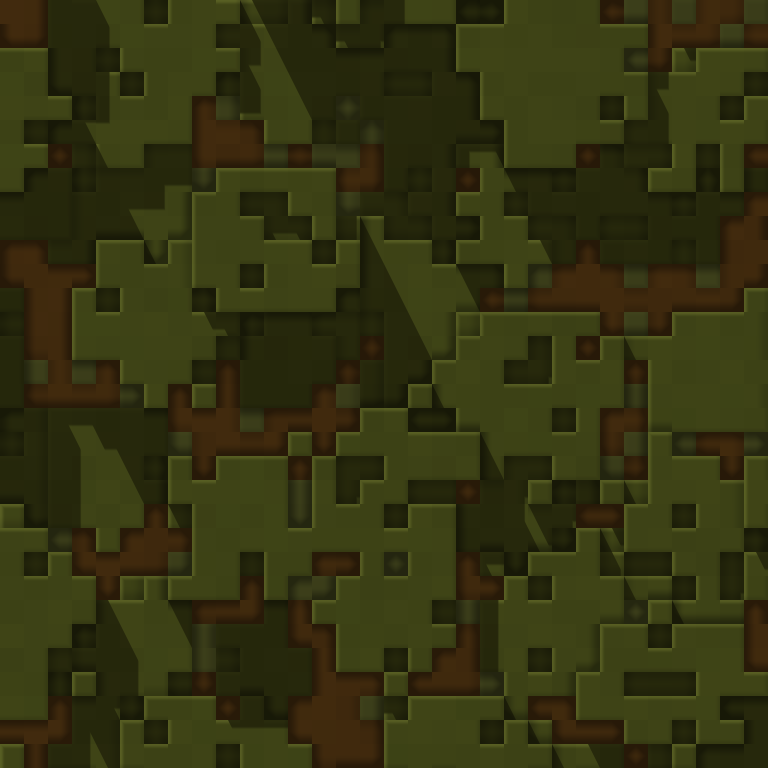
Give the GLSL for this pattern, as a WebGL 2 fragment shader.

```glsl
#version 300 es
precision highp float;
// A forest of blocks seen from above: flat, ragged tree tops over a mossy clearing.
// Every cell has a height; a grid walk towards the low sun finds the cast shadows,
// and the neighbouring heights give bright rims and darkened creases.

uniform vec2 u_resolution;
out vec4 fragColor;

vec2 hash2(vec2 p) {
    vec3 q = fract(p.xyx * vec3(0.1031, 0.1030, 0.0973));
    q += dot(q, q.yzx + 33.33);
    return fract((q.xx + q.yz) * q.zy);
}

float gradientNoise(vec2 p) {
    vec2 i = floor(p), f = fract(p);
    vec2 u = f * f * (3.0 - 2.0 * f);
    vec2 e = vec2(0.0, 1.0);
    float a = dot(hash2(i) * 2.0 - 1.0, f);
    float b = dot(hash2(i + e.yx) * 2.0 - 1.0, f - e.yx);
    float c = dot(hash2(i + e.xy) * 2.0 - 1.0, f - e.xy);
    float d = dot(hash2(i + 1.0) * 2.0 - 1.0, f - 1.0);
    return mix(mix(a, b, u.x), mix(c, d, u.x), u.y);
}

// Height of a cell: the tallest scattered tree over it, or 0 to 1 for the ground
float blockHeight(vec2 cell) {
    vec2 grain = hash2(cell + 211.0);
    vec2 grove = (cell + 0.5) / 6.0;
    float spread = 0.35 * gradientNoise(grove * 0.6 + 40.0) + 0.24 * (grain.x - 0.5);
    float top = 0.0;
    for (int k = 0; k < 4; k++) {
        vec2 id = floor(grove - 0.5) + vec2(k & 1, k >> 1);
        vec2 place = hash2(id + 17.0), kind = hash2(id + 91.0);
        float reach = 0.45 + 0.25 * kind.x + spread;
        float dist = length(grove - id - 0.2 - 0.6 * place);
        if (dist < reach) top = max(top, 3.0 + floor(8.0 * kind.y));
    }
    if (top > 0.0) return top - step(0.86, grain.y);
    return step(0.8, grain.y + 0.5 * gradientNoise(cell * 0.35));
}

// Walks from cell to cell towards the sun; 1 is full shadow
float castShadow(vec2 p, float base) {
    vec2 sun = vec2(-0.45, 0.9);
    vec2 cell = floor(p), f = fract(p);
    vec2 stride = 1.0 / abs(sun);
    vec2 next = vec2(f.x, 1.0 - f.y) * stride;
    float shade = 0.0;
    for (int i = 0; i < 30; i++) {
        bool across = next.x < next.y;
        float ray = base + 0.5 * min(next.x, next.y);
        if (ray > 10.0 || shade > 0.99) break;
        vec2 axis = across ? vec2(1.0, 0.0) : vec2(0.0, 1.0);
        cell += axis * sign(sun);
        next += axis * stride;
        shade = max(shade, smoothstep(0.0, 0.08, blockHeight(cell) - ray));
    }
    return shade;
}

vec3 shadeForest(vec2 p) {
    vec2 cell = floor(p), f = fract(p);
    float h = blockHeight(cell);
    float shadow = castShadow(p, h);

    // Leaves, moss or soil, each as lit and shaded colour
    vec3 lit = vec3(0.24, 0.26, 0.085), dim = vec3(0.148, 0.155, 0.045);
    if (h < 0.5) {
        lit = vec3(0.40, 0.27, 0.09);
        dim = vec3(0.25, 0.162, 0.052);
    } else if (h < 1.5) {
        lit = vec3(0.33, 0.35, 0.16);
        dim = vec3(0.23, 0.24, 0.10);
    }
    vec3 color = mix(lit, dim, shadow) * (0.97 + 0.06 * hash2(cell + 5.0).x);

    // Rise to the left, right, lower and upper neighbour
    vec4 rise = vec4(blockHeight(cell - vec2(1.0, 0.0)), blockHeight(cell + vec2(1.0, 0.0)),
                     blockHeight(cell - vec2(0.0, 1.0)), blockHeight(cell + vec2(0.0, 1.0))) - h;
    vec4 edge = vec4(f.x, 1.0 - f.x, f.y, 1.0 - f.y);

    // Creases below taller blocks, rims on the sides that face the sun
    vec4 crease = clamp(rise * 0.4, 0.0, 1.0) * (1.0 - smoothstep(0.0, 0.55, edge));
    vec4 rim = step(0.5, -rise) * (1.0 - smoothstep(0.02, 0.22, edge));
    color *= 1.0 - 0.38 * min(dot(crease, vec4(1.0)), 1.0);
    color += vec3(0.10, 0.105, 0.05) * max(rim.x, rim.w) * mix(1.0, 0.12, shadow);
    return color * (1.0 - 0.10 * max(rim.y, rim.z));
}

void main() {
    // Four samples smooth the block and shadow edges
    vec3 color = vec3(0.0);
    for (int k = 0; k < 4; k++) {
        vec2 offset = vec2(k & 1, k >> 1) * 0.5 - 0.25;
        vec2 uv = (gl_FragCoord.xy + offset) / u_resolution.y;
        color += shadeForest(uv * 32.0 + 64.0);
    }
    fragColor = vec4(color * 0.25, 1.0);
}
```
